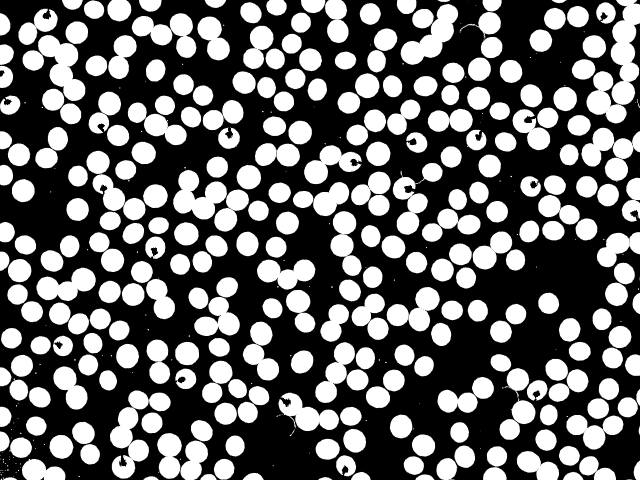
Write a Shadertoy shader that draws this texture.

```glsl
// Scattered white, slightly oval cells on black, in hard two-tone contrast.
// A turned jittered grid is relaxed by one step of mutual repulsion; a few
// cells get a ragged dark bite or fade to a broken arc, and dust is added.

const vec3  BACKGROUND   = vec3(0.0);
const vec3  CELL_COLOR   = vec3(1.0);
const float SPACING      = 0.0566;  // grid pitch, in canvas heights
const float GRID_TURN    = 0.47;
const float JITTER       = 0.72;
const float EMPTY_SHARE  = 0.15;
const float VOID_SWING   = 0.20;    // how strongly empty areas cluster
const float SEPARATION   = 0.0465;  // distance at which cells repel
const float RADIUS_MIN   = 0.0210;
const float RADIUS_MAX   = 0.0255;
const float ROUNDNESS    = 0.78;    // smallest axis ratio
const float BITTEN_SHARE = 0.06;
const float GHOST_SHARE  = 0.008;
const float DUST_PITCH   = 0.0045;
const float DUST_SHARE   = 0.002;
const float CORNER_DUST  = 0.40;

vec3 hash3(vec2 p) {
    vec3 q = fract(p.xyx * vec3(0.1031, 0.1030, 0.0973));
    q += dot(q, q.yxz + 33.33);
    return fract((q.xxy + q.yzz) * q.zyx);
}

mat2 rotation(float a) {
    return mat2(cos(a), sin(a), -sin(a), cos(a));
}

// Layered sines, about -1 to 1, for ragged outlines
float ripple(vec2 p) {
    return 0.5 * sin(p.x * 310.0 + 2.0 * sin(p.y * 270.0))
         + 0.3 * sin(p.y * 530.0 + 2.0 * sin(p.x * 410.0))
         + 0.2 * sin((p.x + p.y) * 970.0);
}

// Jittered centre in xy; z is 1 where the grid square is occupied
vec3 seed(vec2 id) {
    vec3 h = hash3(id + 71.0);
    float swing = sin(id.x * 0.83 + 1.3 * sin(id.y * 0.41)) * sin(id.y * 0.71 + 0.8);
    float filled = step(EMPTY_SHARE + VOID_SWING * swing, h.z);
    return vec3((id + 0.5 + JITTER * (h.xy - 0.5)) * SPACING, filled);
}

// Push a centre away from neighbours that are too close
vec2 relaxedCentre(vec2 id, vec2 centre) {
    vec2 push = vec2(0.0);
    for (int j = -1; j <= 1; j++)
    for (int i = -1; i <= 1; i++) {
        if (i == 0 && j == 0) continue;
        vec3 other = seed(id + vec2(i, j));
        vec2 away = centre - other.xy;
        float gap = max(length(away), 1e-4);
        push += other.z * 0.5 * max(SEPARATION - gap, 0.0) * away / gap;
    }
    return centre + push;
}

float ellipseDistance(vec2 p, vec2 axes) {
    float k = length(p / axes);
    return k * (k - 1.0) / max(length(p / (axes * axes)), 1e-3);
}

// Dark core with a slit running out to the rim
float biteDistance(vec2 p, float radius, float rough) {
    vec2 q = p - vec2(0.35 * radius, 0.0);
    float core = length(q) - 0.30 * radius;
    q.x -= clamp(q.x, 0.0, radius);
    float slit = length(q) - 0.10 * radius;
    return min(core, slit) + 0.0022 * rough;
}

float cellDistance(vec2 p, vec2 id, float rough) {
    vec3 shape = hash3(id + 193.0);
    vec3 kind = hash3(id + 417.0);
    float radius = mix(RADIUS_MIN, RADIUS_MAX, shape.x);
    vec2 q = rotation(6.2832 * shape.y) * p;

    if (kind.x < GHOST_SHARE) {
        float arc = abs(length(q) - radius * 1.15 + 0.001 * rough) - 0.0009;
        return max(arc, max(-q.x, 0.002 * (rough - 0.45)));
    }
    vec2 axes = radius * vec2(1.0, mix(ROUNDNESS, 1.0, sqrt(shape.z)));
    float d = ellipseDistance(q, axes) + 0.0005 * rough;
    if (kind.y < BITTEN_SHARE) {
        d = max(d, -biteDistance(rotation(6.2832 * kind.z) * q, radius, rough));
    }
    return d;
}

// Fine specks, thickest in the lower left corner
float dustDistance(vec2 uv) {
    vec2 id = floor(uv / DUST_PITCH);
    vec3 h = hash3(id + 29.0);
    float chance = DUST_SHARE + CORNER_DUST * exp(-dot(uv, vec2(22.0, 15.0)));
    vec2 q = uv - (id + 0.3 + 0.4 * h.xy) * DUST_PITCH;
    return h.z < chance ? length(q) - mix(0.0004, 0.0015, h.x) : 1.0;
}

void mainImage(out vec4 fragColor, in vec2 fragCoord) {
    vec2 uv = fragCoord / iResolution.y;
    float pixel = 1.0 / iResolution.y;
    vec2 p = rotation(GRID_TURN) * uv + 2.0;
    vec2 home = floor(p / SPACING);
    float rough = ripple(p);

    // Nearest of the surrounding cells
    float d = dustDistance(uv);
    for (int j = -1; j <= 1; j++)
    for (int i = -1; i <= 1; i++) {
        vec2 id = home + vec2(i, j);
        vec3 s = seed(id);
        if (s.z < 0.5) continue;
        d = min(d, cellDistance(p - relaxedCentre(id, s.xy), id, rough));
    }

    float cover = clamp(0.5 - d / pixel, 0.0, 1.0);
    fragColor = vec4(mix(BACKGROUND, CELL_COLOR, cover), 1.0);
}
```
